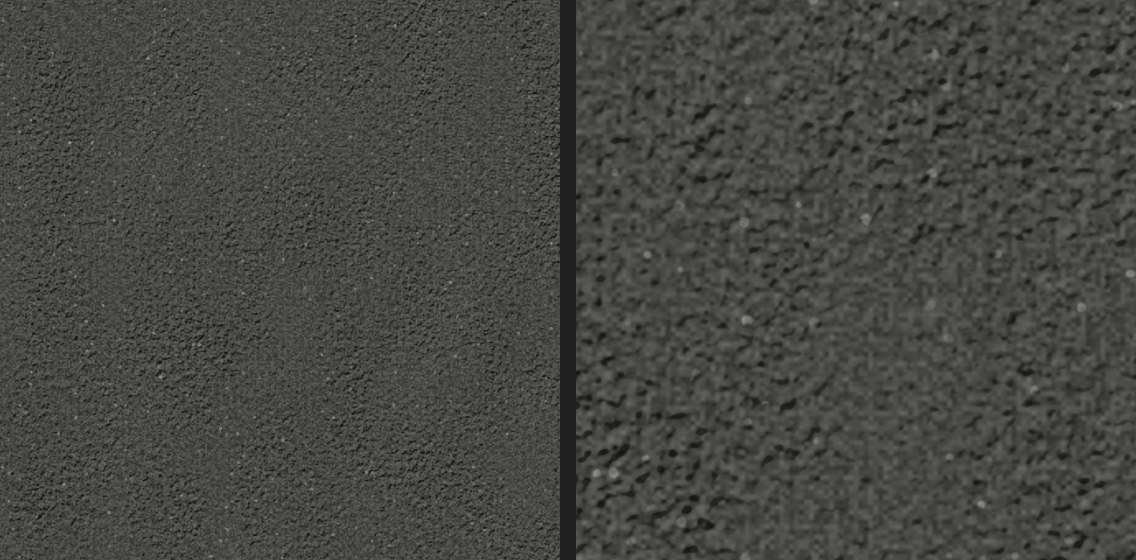
Left: the whole. Right: its middle third, enlarged.
Reproduce this texture procedurally as a Shadertoy shader.

```glsl
// Dark worn asphalt: a fine lumpy relief lit from the upper left.
// Gradient noise gives the lumps, its slope gives crevices and lit faces;
// fine grain, scattered pale chips and uneven wear finish the surface.

#define LUMP_SCALE 98.0      // lumps across the canvas
#define GRAIN_SCALE 340.0    // sand grains across the canvas
#define CHIP_SCALE 100.0     // cells that may hold a pale chip
#define CHIP_SHARE 0.06
#define LIGHT_STEP vec2(-0.0013, 0.0027)
#define BASE_TONE 0.279
#define SHADOW_DEPTH 0.155
#define LIT_GAIN 0.11
#define GRAIN_GAIN 0.15
#define CHIP_GAIN 0.17
#define TINT vec3(1.005, 1.005, 0.975)

float hash(vec2 p) {
    return fract(sin(dot(p, vec2(127.1, 311.7))) * 43758.5453);
}

vec2 randomDirection(vec2 cell) {
    float angle = 6.2832 * hash(cell);
    return vec2(cos(angle), sin(angle));
}

float valueNoise(vec2 p) {
    vec2 i = floor(p), f = fract(p);
    vec2 w = f * f * (3.0 - 2.0 * f);
    vec2 e = vec2(1.0, 0.0);
    return mix(mix(hash(i), hash(i + e.xy), w.x),
               mix(hash(i + e.yx), hash(i + e.xx), w.x), w.y);
}

float gradientNoise(vec2 p) {
    vec2 i = floor(p), f = fract(p);
    vec2 w = f * f * f * (f * (f * 6.0 - 15.0) + 10.0);
    vec2 e = vec2(1.0, 0.0);
    float a = dot(randomDirection(i), f);
    float b = dot(randomDirection(i + e.xy), f - e.xy);
    float c = dot(randomDirection(i + e.yx), f - e.yx);
    float d = dot(randomDirection(i + e.xx), f - e.xx);
    return mix(mix(a, b, w.x), mix(c, d, w.x), w.y);
}

// Height of the lumpy surface, from two sizes of stone
float relief(vec2 p) {
    mat2 turn = mat2(0.8, 0.6, -0.6, 0.8);
    return gradientNoise(p * LUMP_SCALE)
         + 0.6 * gradientNoise(turn * p * LUMP_SCALE * 1.9 + 17.3);
}

// Patches of rough and worn surface, slightly drawn out vertically
float roughness(vec2 p) {
    float patches = gradientNoise(p * vec2(9.0, 5.0) + 3.7)
                  + 0.6 * gradientNoise(p * vec2(21.0, 13.0) + 41.2);
    return clamp(0.9 + 0.75 * patches, 0.45, 1.4);
}

// Sparse pale chips, one at most per cell, with ragged outlines
float chips(vec2 p) {
    vec2 q = p * CHIP_SCALE;
    vec2 cell = floor(q);
    vec2 center = 0.35 + 0.3 * vec2(hash(cell + 5.1), hash(cell + 9.4));
    float radius = mix(0.16, 0.32, hash(cell + 2.6));
    vec2 offset = fract(q) - center;
    float ragged = 0.16 * (valueNoise(q * 3.0) - 0.5);
    float disc = 1.0 - smoothstep(radius - 0.12, radius + 0.1, length(offset) + ragged);
    float present = step(1.0 - CHIP_SHARE, hash(cell + 13.8));
    return disc * present * mix(0.4, 1.2, hash(cell + 7.7));
}

void mainImage(out vec4 fragColor, in vec2 fragCoord) {
    vec2 p = fragCoord / iResolution.y;

    // Slope toward the light: negative in the crevices below lumps
    float slope = (relief(p) - relief(p + LIGHT_STEP)) * roughness(p);
    float shadow = smoothstep(0.1, 0.62, -slope);
    float lit = max(slope, 0.0);

    // Sand grain and broad tonal drift
    float grain = valueNoise(p * GRAIN_SCALE) - 0.5;
    float drift = gradientNoise(p * vec2(6.0, 3.0) + 71.0);

    float tone = BASE_TONE + 0.014 * drift;
    tone += LIT_GAIN * lit - SHADOW_DEPTH * shadow;
    tone += GRAIN_GAIN * grain * (1.0 - 0.4 * shadow);
    tone += CHIP_GAIN * chips(p) * (1.0 - 0.6 * shadow);

    fragColor = vec4(clamp(tone * TINT, 0.0, 1.0), 1.0);
}
```
